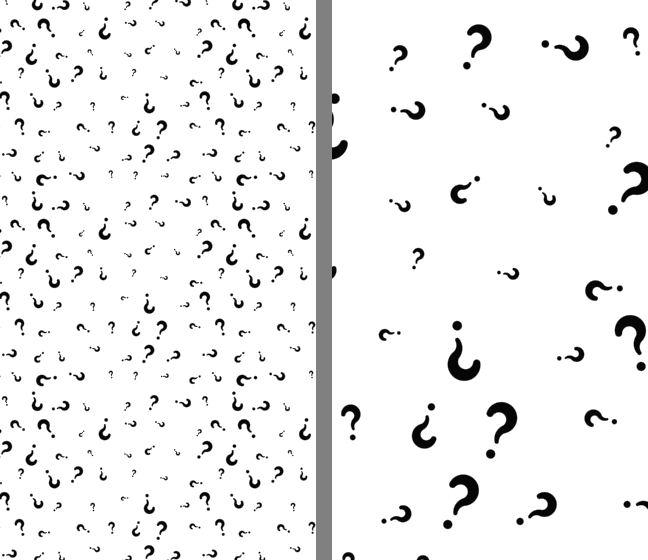
Left: the whole. Right: its middle third, enlarged.
This pattern is drawn by a Shadertoy shader. Its source:

```glsl
// Black question marks scattered over white, in a square tile that repeats.
// Each cell of a staggered, wrapping grid holds one mark with a hashed size,
// turn and offset; a mark is two tapered arcs and a dot.

const float TILE = 0.634;              // tile side, in canvas widths
const vec2 TILE_ORIGIN = vec2(0.02, 0.06);
const vec2 GRID = vec2(7.0, 8.0);      // marks per tile (even rows, for the stagger)
const float SIZE_MIN = 0.036;          // mark height, in tile sides
const float SIZE_MAX = 0.116;
const float SIZE_BIAS = 1.65;          // above 1 favours small marks
const float JITTER = 0.56;             // offset range, in cells
const float SEED = 17.0;
const vec3 PAPER = vec3(1.0);
const vec3 INK = vec3(0.025);
const float TAU = 6.2831853;

vec4 hash4(vec2 p) {
    vec4 q = fract(p.xyxy * vec4(0.1031, 0.1030, 0.0973, 0.1099));
    q += dot(q, q.wzxy + 33.33);
    return fract((q.xxyz + q.yzzw) * q.zywx);
}

vec2 polar(float angle) {
    return vec2(cos(angle), sin(angle));
}

mat2 rotation(float angle) {
    vec2 d = polar(angle);
    return mat2(d.x, d.y, -d.y, d.x);
}

// Arc around the origin; half-width runs from w.x to w.y, plus w.z in the middle
float taperedArc(vec2 p, float radius, float from, float to, vec3 w) {
    float halfSpan = 0.5 * (to - from);
    p = rotation(-0.5 * (from + to)) * p;
    float a = clamp(atan(p.y, p.x), -halfSpan, halfSpan);
    float t = a / halfSpan;
    float width = mix(w.x, w.y, 0.5 + 0.5 * t) + w.z * cos(0.25 * TAU * t);
    return length(p - radius * polar(a)) - width;
}

// Question mark of height about 1, centred on the origin
float questionMark(vec2 p) {
    const float HOOK_RADIUS = 0.19;
    const float STEM_RADIUS = 0.20;
    float join = radians(-50.0);
    vec2 hookCentre = vec2(-0.03, 0.22);
    vec2 stemCentre = hookCentre + (HOOK_RADIUS + STEM_RADIUS) * polar(join);
    float hook = taperedArc(p - hookCentre, HOOK_RADIUS, join, radians(172.0),
                            vec3(0.066, 0.058, 0.034));
    float stem = taperedArc(p - stemCentre, STEM_RADIUS, radians(130.0), radians(205.0),
                            vec3(0.066, 0.034, 0.0));
    float dotMark = length(p - vec2(0.01, -0.39)) - 0.076;
    return min(min(hook, stem), dotMark);
}

// Distance to the nearest mark, in tile sides
float scatteredMarks(vec2 p) {
    vec2 grid = p * GRID;
    float nearest = 1.0;
    for (int j = -1; j <= 1; j++) {
        float row = floor(grid.y) + float(j);
        float stagger = 0.5 * mod(row, 2.0);
        for (int i = -1; i <= 1; i++) {
            vec2 cell = vec2(floor(grid.x - stagger) + float(i), row);
            vec4 h = hash4(mod(cell, GRID) + SEED);

            // Large marks wander less, so that neighbours stay apart
            float growth = pow(h.z, SIZE_BIAS);
            float size = mix(SIZE_MIN, SIZE_MAX, growth);
            vec2 offset = (h.xy - 0.5) * JITTER * (1.0 - 0.6 * growth);
            vec2 centre = (cell + 0.5 + offset + vec2(stagger, 0.0)) / GRID;

            vec2 local = rotation(TAU * h.w) * (p - centre) / size;
            nearest = min(nearest, questionMark(local) * size);
        }
    }
    return nearest;
}

void mainImage(out vec4 fragColor, in vec2 fragCoord) {
    vec2 p = (fragCoord / iResolution.x - TILE_ORIGIN) / TILE;
    float pixel = 1.0 / (iResolution.x * TILE);
    float coverage = clamp(0.5 - scatteredMarks(p) / (1.3 * pixel), 0.0, 1.0);
    fragColor = vec4(mix(PAPER, INK, coverage), 1.0);
}
```
